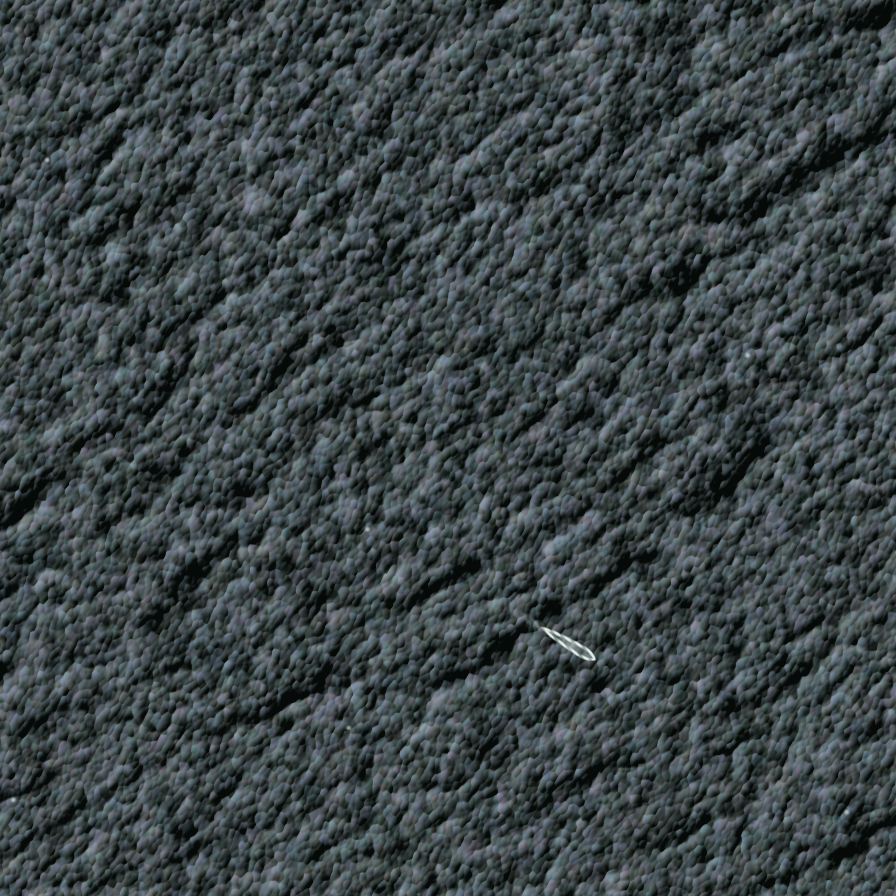
Give the GLSL for this texture, as a WebGL 1 fragment shader.

```glsl
precision highp float;
uniform vec2 u_resolution;

// Water colours and tone
const vec3 DEEP = vec3(0.02, 0.04, 0.03);
const vec3 CREST = vec3(0.43, 0.48, 0.50);
const vec3 FOAM = vec3(0.86, 0.92, 0.90);
const float BASE_TONE = 0.55;
const float HIGHLIGHT_ROLLOFF = 0.30;
const float TINT = 0.075;
const vec2 LIGHT = vec2(-0.72, 0.69);

// Wave layers: cell size (along, across the crest), heading, relief, speckle
const vec2 SWELL_SIZE = vec2(0.120, 0.046);
const vec2 CHOP_SIZE = vec2(0.034, 0.025);
const vec2 RIPPLE_SIZE = vec2(0.0165, 0.0125);
const vec2 GRAIN_SIZE = vec2(0.0078, 0.0056);
const float SWELL_ANGLE = 0.45;
const float CHOP_ANGLE = 0.70;
const float RIPPLE_ANGLE = 0.95;
const float GRAIN_ANGLE = 1.20;
const float SWELL_RELIEF = 0.24;
const float TROUGH_DEPTH = 0.34;
const float CHOP_RELIEF = 0.52;
const float RIPPLE_RELIEF = 0.58;
const float RIPPLE_SPECKLE = 0.34;
const float GRAIN_RELIEF = 0.48;
const float GRAIN_SPECKLE = 0.58;
const float CELL_SHARPNESS = 7.0;

// Boat and glints
const vec2 BOAT_CENTRE = vec2(0.634, 0.282);
const float BOAT_ANGLE = -0.54;
const vec2 BOAT_HALF_SIZE = vec2(0.037, 0.0085);
const float RAIL_WIDTH = 0.0018;
const float WAKE_LENGTH = 0.055;
const float GLINT_CELLS = 14.0;
const float GLINT_SHARE = 0.03;
const float GLINT_RADIUS = 0.0035;

vec3 hash3(vec2 p) {
  vec3 q = fract(p.xyx * vec3(0.1031, 0.1030, 0.0973));
  q += dot(q, q.yxz + 33.33);
  return fract((q.xxy + q.yzz) * q.zyx);
}

vec2 rotate(vec2 p, float angle) {
  float c = cos(angle), s = sin(angle);
  return vec2(c * p.x + s * p.y, c * p.y - s * p.x);
}

// Soft cellular relief under one light: x = shade, yzw = cell randoms
vec4 waveCells(vec2 p, vec2 size, float angle, float seed) {
  vec2 q = rotate(p, angle) / size + seed;
  vec2 light = rotate(LIGHT, angle);
  vec2 cell = floor(q);
  vec4 sum = vec4(0.0);
  float total = 0.0;
  for (int j = -1; j <= 1; j++) {
    for (int i = -1; i <= 1; i++) {
      vec2 id = cell + vec2(float(i), float(j));
      vec2 away = q - id - hash3(id).xy;
      float weight = exp(-CELL_SHARPNESS * dot(away, away)) + 1e-6;
      sum += weight * vec4(dot(away, light), hash3(id + 71.0) - 0.5);
      total += weight;
    }
  }
  return sum / total;
}

// Layered sines bend the crests
vec2 bend(vec2 p) {
  vec2 slow = sin(p.yx * vec2(17.0, 13.0) + 2.0 * sin(p * 9.0 + 1.3));
  vec2 fast = sin(p.yx * vec2(83.0, 71.0) + 2.0 * sin(p * 47.0));
  return p + 0.005 * slow + 0.0014 * fast;
}

vec3 water(vec2 p) {
  vec2 b = bend(p);
  vec4 chop = waveCells(b, CHOP_SIZE, CHOP_ANGLE, 113.0);
  vec4 ripple = waveCells(b, RIPPLE_SIZE, RIPPLE_ANGLE, 211.0);
  vec4 grain = waveCells(p, GRAIN_SIZE, GRAIN_ANGLE, 307.0);
  // Chop roughens the edges of the long troughs
  vec4 swell = waveCells(b + 0.012 * chop.yz, SWELL_SIZE, SWELL_ANGLE, 37.0);
  float patches = 0.8 + 0.4 * sin(5.0 * p.y - 4.0 * p.x + 2.0 * sin(3.0 * p.x));
  float trough = 1.0 - smoothstep(-0.55, -0.15, swell.x);
  float tone = SWELL_RELIEF * swell.x - TROUGH_DEPTH * patches * trough
    + CHOP_RELIEF * chop.x + RIPPLE_RELIEF * ripple.x + RIPPLE_SPECKLE * ripple.y
    + GRAIN_RELIEF * grain.x + GRAIN_SPECKLE * grain.y;
  tone = BASE_TONE + tone - HIGHLIGHT_ROLLOFF * tone * abs(tone) * step(0.0, tone);
  tone = clamp(tone, 0.0, 1.3);
  vec3 tint = TINT * (0.4 * ripple.yzw + grain.zwy) * vec3(1.0, 0.6, 1.0);
  return mix(DEEP, CREST, tone) + tint * min(tone, 1.0);
}

// Sparse bright flecks
float glints(vec2 p, float px) {
  vec2 q = p * GLINT_CELLS;
  vec3 rnd = hash3(floor(q) + 19.0);
  float d = length(fract(q) - 0.2 - 0.6 * rnd.xy) / GLINT_CELLS;
  return step(1.0 - GLINT_SHARE, rnd.z) * (1.0 - smoothstep(0.0, GLINT_RADIUS + px, d));
}

// Blunt-bowed hull with broken bright rails and a fading wake astern
float boat(vec2 p, float px) {
  vec2 q = rotate(p - BOAT_CENTRE, BOAT_ANGLE);
  float along = q.x / BOAT_HALF_SIZE.x;
  float width = BOAT_HALF_SIZE.y * (1.0 - pow(abs(along), 4.0)) * (0.7 + 0.3 * along);
  float d = abs(q.y) - width;
  float ends = 1.0 - smoothstep(0.9, 1.03, abs(along));
  float rail = 1.0 - smoothstep(0.0, RAIL_WIDTH + px, abs(d + RAIL_WIDTH));
  float deck = 1.0 - smoothstep(-px, px, d);
  float broken = 0.65 + 0.35 * sin(q.x * 420.0 + q.y * 700.0);
  float astern = -q.x - BOAT_HALF_SIZE.x * 0.8;
  float wake = smoothstep(0.0, 0.008, astern) * (1.0 - smoothstep(0.0, WAKE_LENGTH, astern));
  wake *= 1.0 - smoothstep(0.001, 0.005 + px, abs(q.y));
  return clamp(ends * (rail * broken + 0.3 * deck) + 0.4 * wake * broken, 0.0, 1.0);
}

void main() {
  vec2 p = gl_FragCoord.xy / u_resolution.y;
  float px = 1.0 / u_resolution.y;
  vec3 color = water(p);
  color = mix(color, FOAM, 0.7 * glints(p, px));
  color = mix(color, FOAM, boat(p, px));
  gl_FragColor = vec4(clamp(color, 0.0, 1.0), 1.0);
}
```
